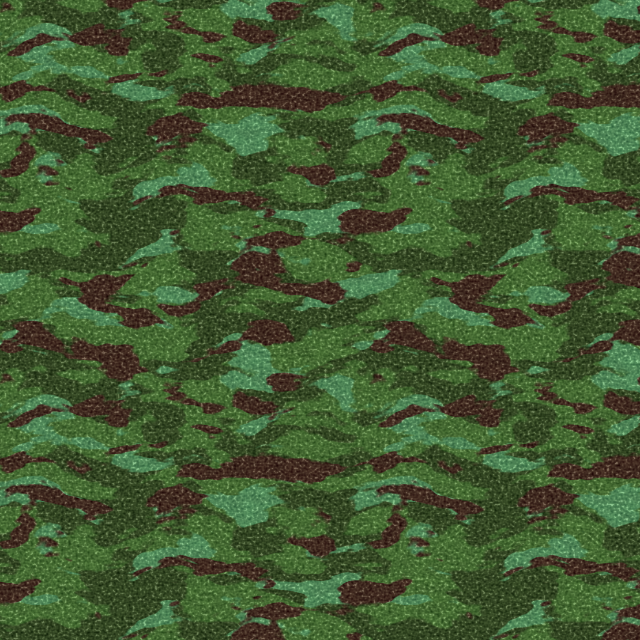
Reproduce this pattern procedurally as a Shadertoy shader.

```glsl
// Woodland camouflage cloth: ragged, flat-lying patches of brown and mint
// over two greens. Each layer is a thresholded fractal gradient noise that
// repeats like a printed fabric; fine noise on top gives the woven grain.

// Pseudo-random unit gradient for a lattice cell
vec2 cellGradient(vec2 cell, float seed) {
    uvec2 q = uvec2(ivec2(cell)) * uvec2(1597u, 3812u) + uint(seed) * 7919u;
    uint h = (q.x ^ (q.y * 2654u + 977u)) * 747796u + 28913u;
    h = (h ^ (h >> 15)) * 277803u;
    h = (h ^ (h >> 13)) * 668265u;
    h ^= h >> 16;
    float angle = float(h & 65535u) / 65536.0 * 6.28319;
    return vec2(cos(angle), sin(angle));
}

// Gradient noise that wraps after "period" cells
float gradientNoise(vec2 p, vec2 period, float seed) {
    vec2 cell = floor(p), f = p - cell;
    vec2 w = f * f * f * (f * (f * 6.0 - 15.0) + 10.0);
    vec2 lo = mod(cell, period), hi = mod(cell + 1.0, period);
    float a = dot(cellGradient(lo, seed), f);
    float b = dot(cellGradient(vec2(hi.x, lo.y), seed), f - vec2(1, 0));
    float c = dot(cellGradient(vec2(lo.x, hi.y), seed), f - vec2(0, 1));
    float d = dot(cellGradient(hi, seed), f - 1.0);
    return mix(mix(a, b, w.x), mix(c, d, w.x), w.y);
}

// Four octaves over one fabric repeat; t runs from 0 to 1 per repeat
float patchNoise(vec2 t, vec2 cells, float seed) {
    float sum = 0.0, amplitude = 1.0;
    for (int i = 0; i < 4; i++) {
        sum += amplitude * gradientNoise(t * cells, cells, seed + float(i));
        cells *= 2.0;
        amplitude *= 0.48;
    }
    return sum;
}

// Soft-edged cover of the region where the noise exceeds a level
float cover(float value, float level) {
    return smoothstep(level - 0.055, level + 0.055, value);
}

void mainImage(out vec4 fragColor, in vec2 fragCoord) {
    vec2 uv = fragCoord / iResolution.y;

    // Repeat coordinates, gently warped so that patches tilt both ways
    vec2 t = uv / 0.58;
    t.y += 0.05 * gradientNoise(t * vec2(5, 6), vec2(5, 6), 71.0);

    // Printed layers, from the ground up
    vec3 darkGreen = vec3(0.205, 0.280, 0.140);
    vec3 leafGreen = vec3(0.275, 0.420, 0.200);
    vec3 mint = vec3(0.315, 0.530, 0.345);
    vec3 brown = vec3(0.255, 0.170, 0.130);
    vec3 color = mix(darkGreen, leafGreen, cover(patchNoise(t, vec2(4, 10), 11.0), -0.01));
    color = mix(color, mint, cover(patchNoise(t, vec2(5, 12), 23.0), 0.235));
    color = mix(color, brown, cover(patchNoise(t, vec2(5, 12), 37.0), 0.235));

    // Worn mottling, then thread grain with pale fibres
    float mottle = gradientNoise(uv * vec2(45, 70), vec2(512), 51.0);
    float grain = gradientNoise(uv * vec2(170, 215), vec2(512), 53.0)
                + 0.7 * gradientNoise(uv * vec2(290, 310), vec2(512), 59.0);
    color *= 1.0 + 0.12 * mottle;
    color += vec3(0.15, 0.16, 0.12) * grain;
    color += 0.12 * smoothstep(0.2, 0.7, grain);

    fragColor = vec4(clamp(color, 0.0, 1.0), 1.0);
}
```
